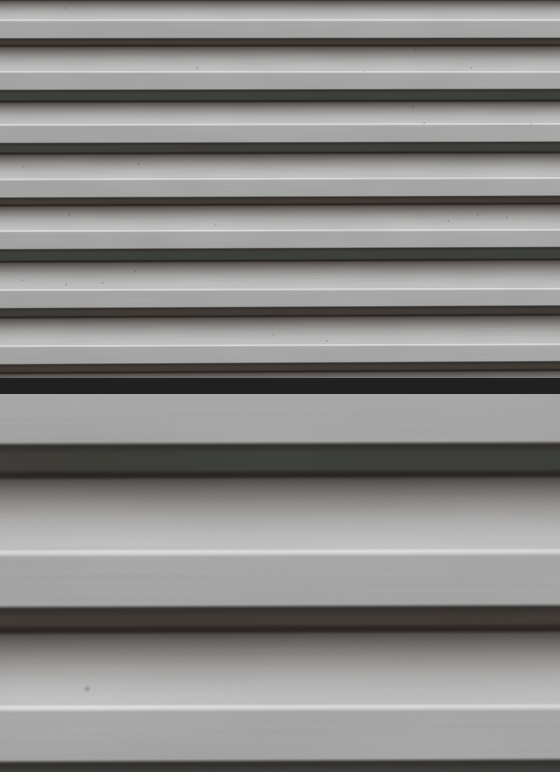
Top, the full canvas; bottom, a detail of the centre.
Give the GLSL for this texture, as a Shadertoy shader.

```glsl
// Weathered grey metal louvres: seven overlapping horizontal slats, each with a dark gap,
// a face shading from shadow to light, a thin bright crease and a flat front lip.
// Lengths are in 1/520 of the canvas height, measured downward from the top.

vec2 hash2(vec2 p) {
    vec3 q = fract(p.xyx * vec3(0.1031, 0.1030, 0.0973));
    q += dot(q, q.yzx + 33.33);
    return fract((q.xx + q.yz) * q.zy);
}

float corner(vec2 cell, vec2 offset) {
    return dot(hash2(cell) * 2.0 - 1.0, offset);
}

float gradientNoise(vec2 p) {
    vec2 i = floor(p), f = fract(p);
    vec2 u = f * f * f * (f * (f * 6.0 - 15.0) + 10.0);
    vec2 e = vec2(0.0, 1.0);
    return mix(mix(corner(i, f), corner(i + e.yx, f - e.yx), u.x),
               mix(corner(i + e.xy, f - e.xy), corner(i + e.yy, f - e.yy), u.x), u.y);
}

// Lower edge of a slat: the pitch widens downward, one slat sits high, all tilt slightly
float slatEdge(float slat, float across) {
    float d = slat - 4.0;
    float shift = -3.0 * cos(2.2 * d) * exp(-0.3 * d * d);
    return 54.0 + slat * (70.5 + 0.7 * slat) + shift - across * (0.8 + 0.6 * slat);
}

void mainImage(out vec4 fragColor, in vec2 fragCoord) {
    float unit = 520.0 / iResolution.y;
    vec2 p = vec2(fragCoord.x, iResolution.y - fragCoord.y) * unit;
    float across = fragCoord.x / iResolution.x;
    float soft = max(unit, 1.2);

    // Find the slat that covers this height
    float slat = 0.0;
    for (int i = 0; i < 8; i++) {
        if (p.y > slatEdge(slat, across)) slat += 1.0;
    }
    float top = slatEdge(slat - 1.0, across);
    float bottom = slatEdge(slat, across);

    // Gap depth and tint change together from slat to slat
    float openness = cos(2.28 * (slat - 2.4));
    float gapEnd = top + 14.0 + 3.5 * openness;
    float crease = bottom - 26.0 + across * hash2(vec2(slat, 7.0)).x * 2.0;

    // Dark gap, deepest along the seam at its lower side
    float stain = gradientNoise(vec2(p.x * 0.006, slat * 3.7));
    vec3 gapTint = mix(vec3(0.255, 0.225, 0.205), vec3(0.235, 0.248, 0.230),
                       smoothstep(-0.5, 0.5, openness + stain));
    vec3 gap = mix(vec3(0.20, 0.19, 0.18), gapTint, smoothstep(0.0, 4.0, p.y - top));
    gap = mix(gap, vec3(0.165, 0.145, 0.135), smoothstep(-4.5, -1.5, p.y - gapEnd));

    // Upper face rising out of the shadow
    float rise = clamp((p.y - gapEnd) / (crease - gapEnd), 0.0, 1.0);
    float lit = 1.0 - (1.0 - rise) * (1.0 - rise);
    vec3 face = mix(vec3(0.295, 0.280, 0.270), vec3(0.750, 0.750, 0.748), lit);

    // Sparse small specks on the face
    vec2 cell = floor(p / 40.0);
    vec2 spot = (cell + 0.2 + 0.6 * hash2(cell + 5.0)) * 40.0;
    float speck = step(0.88, hash2(cell + 19.0).x) * (1.0 - smoothstep(0.4, 0.8 + soft, length(p - spot)));
    face *= 1.0 - 0.16 * speck;

    // Front lip
    float drop = clamp((p.y - crease) / (bottom - crease), 0.0, 1.0);
    vec3 lip = vec3(0.632, 0.636, 0.630) + 0.015 * across + 0.012 * (1.0 - drop);

    // Join the parts, then add the bright crease and the shaded lower rim
    vec3 color = mix(gap, face, smoothstep(-soft, soft, p.y - gapEnd));
    color = mix(color, lip, smoothstep(-soft, soft, p.y - crease));
    color += 0.13 * (1.0 - smoothstep(0.3, 0.9 + soft, abs(p.y - crease)));
    color = mix(color, vec3(0.20, 0.19, 0.18), smoothstep(-2.0 * soft, 0.0, p.y - bottom));

    // Brushed streaks, broad soiling and fine grain
    float streak = gradientNoise(vec2(p.x * 0.008, (p.y - bottom) * 0.45 + slat * 31.0));
    float soil = gradientNoise(p * vec2(0.012, 0.03) + 40.0);
    float grain = gradientNoise(p * 0.7);
    color *= 1.0 + 0.022 * streak + 0.03 * soil + 0.018 * grain;

    fragColor = vec4(color, 1.0);
}
```
